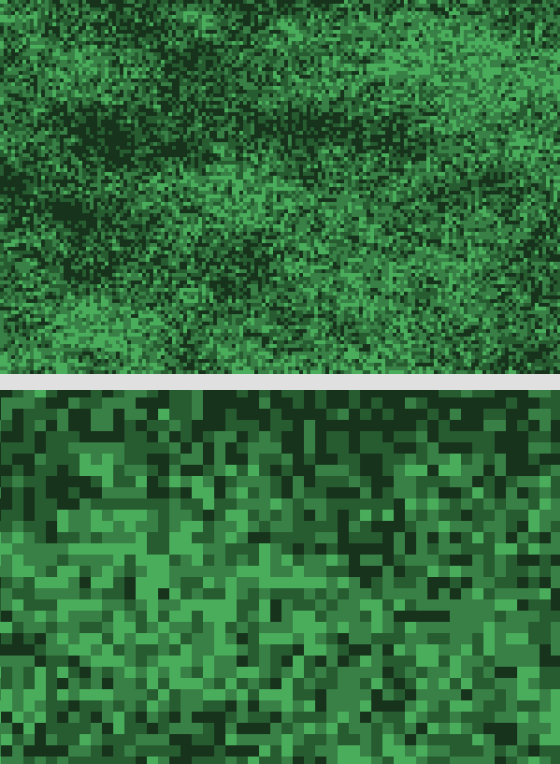
Top: the whole. Bottom: its middle third, enlarged.
Write a WebGL 1 fragment shader that draws this texture.

```glsl
precision highp float;
// Blocky pixel-art grass: four greens in coarse square cells, with wide shadowy patches.
uniform vec2 u_resolution;

float hash(vec2 p) {
  vec3 q = fract(vec3(p.xyx) * 0.1031);
  q += dot(q, q.yzx + 33.33);
  return fract((q.x + q.y) * q.z);
}

// Smooth value noise, centred on zero
float noise(vec2 p) {
  vec2 i = floor(p);
  vec2 f = fract(p);
  f = f * f * (3.0 - 2.0 * f);
  float low = mix(hash(i), hash(i + vec2(1.0, 0.0)), f.x);
  float high = mix(hash(i + vec2(0.0, 1.0)), hash(i + 1.0), f.x);
  return mix(low, high, f.y) - 0.5;
}

// Light and shadow patches, wider than tall
float patches(vec2 cell) {
  return 0.66 * noise(cell / vec2(34.0, 17.0) + 7.3)
       + 0.42 * noise(cell / vec2(15.0, 8.0) + 41.7)
       + 0.32 * noise(cell / vec2(5.0, 3.5) + 83.1);
}

// Single cells mixed with short level and upright runs
float grain(vec2 cell) {
  float rowShift = floor(3.0 * hash(vec2(cell.y, 211.0)));
  float columnShift = floor(2.0 * hash(vec2(cell.x, 307.0)));
  float level = hash(vec2(floor((cell.x + rowShift) / 3.0), cell.y) + 131.0);
  float upright = hash(vec2(cell.x, floor((cell.y + columnShift) / 2.0)) + 419.0);
  return 0.88 * (hash(cell + 557.0) - 0.5) + 0.46 * (level + upright - 1.0);
}

vec3 cellColor(vec2 cell) {
  vec3 shadow = vec3(0.09, 0.20, 0.11);
  vec3 deepGreen = vec3(0.15, 0.36, 0.19);
  vec3 midGreen = vec3(0.22, 0.50, 0.27);
  vec3 brightGreen = vec3(0.29, 0.68, 0.36);

  // Grain fades in the darkest patches, so they close up
  float shade = patches(cell);
  float tone = shade + grain(cell) * mix(0.45, 1.0, smoothstep(-0.5, -0.22, shade));

  vec3 color = mix(shadow, deepGreen, step(-0.30, tone));
  color = mix(color, midGreen, step(0.0, tone));
  return mix(color, brightGreen, step(0.38, tone));
}

void main() {
  // One hundred cells over the height
  float cellPixels = u_resolution.y / 100.0;
  vec2 p = gl_FragCoord.xy / cellPixels - 0.5;
  vec2 cell = floor(p);

  // Blend neighbouring cells over one pixel at their border
  vec2 blend = clamp((fract(p) - 0.5) * cellPixels + 0.5, 0.0, 1.0);
  vec3 lower = mix(cellColor(cell), cellColor(cell + vec2(1.0, 0.0)), blend.x);
  vec3 upper = mix(cellColor(cell + vec2(0.0, 1.0)), cellColor(cell + 1.0), blend.x);
  gl_FragColor = vec4(mix(lower, upper, blend.y), 1.0);
}
```
